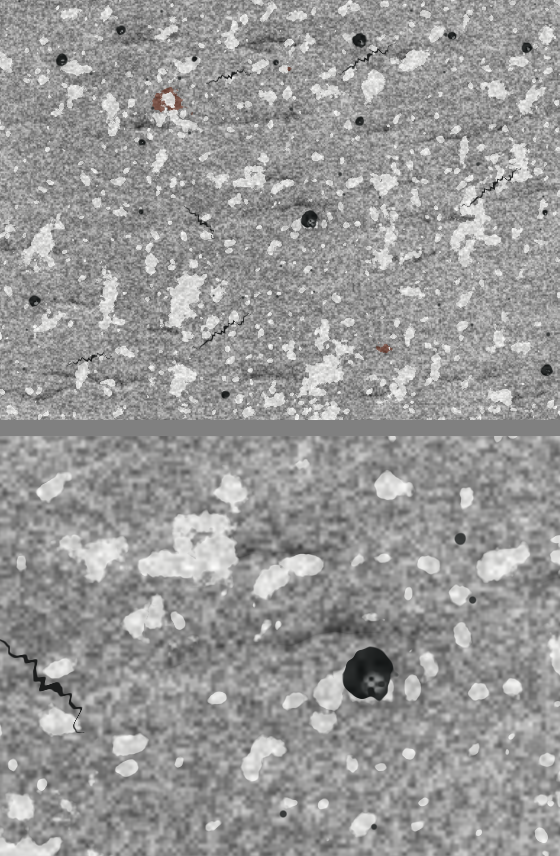
Top: the whole. Bottom: its middle third, enlarged.
Write a WebGL 2 fragment shader that draws this texture.

```glsl
#version 300 es
precision highp float;

uniform vec2 u_resolution;
out vec4 fragColor;

float hash(vec2 p) {
    vec3 q = fract(p.xyx * 0.1031);
    q += dot(q, q.yzx + 33.33);
    return fract((q.x + q.y) * q.z);
}

vec2 hash2(vec2 p) {
    return vec2(hash(p + 11.0), hash(p.yx + 47.0));
}

float noise(vec2 p) {
    vec2 i = floor(p), f = fract(p);
    f = f * f * (3.0 - 2.0 * f);
    float low = mix(hash(i), hash(i + vec2(1, 0)), f.x);
    float high = mix(hash(i + vec2(0, 1)), hash(i + vec2(1, 1)), f.x);
    return mix(low, high, f.y);
}

float fbm(vec2 p) {
    float sum = 0.0, amp = 0.53;
    for (int i = 0; i < 4; i++) {
        sum += amp * noise(p);
        p = p * 2.03 + 17.0;
        amp *= 0.5;
    }
    return sum;
}

vec2 rotate(vec2 v, float a) {
    float c = cos(a), s = sin(a);
    return vec2(c * v.x + s * v.y, c * v.y - s * v.x);
}

// Ragged elliptical patches, one candidate per cell
float patches(vec2 p, float scale, float density, vec2 radii, vec2 angles, float seed) {
    vec2 g = p * scale, cell = floor(g);
    float ragged = (fbm(p * 48.0 + seed) - 0.5) * 3.4;
    float cover = 0.0;
    for (int j = -1; j <= 1; j++) {
        for (int i = -1; i <= 1; i++) {
            vec2 id = cell + vec2(i, j);
            vec2 r = hash2(id + seed);
            float crowd = 0.3 + 1.4 * noise(id / scale * 4.0 + seed);
            if (hash(id + seed + 5.0) > density * crowd) continue;
            vec2 d = rotate(g - id - 0.15 - 0.7 * r, mix(angles.x, angles.y, hash(id + seed + 9.0)));
            float dist = length(d / (radii * mix(0.55, 1.3, r.x * r.y * 2.0)));
            cover = max(cover, smoothstep(1.1, 0.75, dist + ragged));
        }
    }
    return cover;
}

// Soft shadow above a crease, thin bright lip below it
float crease(vec2 p, vec2 scale, float seed) {
    vec2 g = p * scale, id = floor(g), r = hash2(id + seed);
    vec2 d = (fract(g) - vec2(0.5, 0.35 + 0.3 * r.y)) / scale;
    float tilt = mix(-0.14, 0.17, p.x / 1.33);
    float bend = (fbm(vec2(p.x * 11.0, id.y * 7.0 + seed)) - 0.5) * 0.05;
    float h = d.y - tilt * d.x - bend;
    float reach = mix(0.25, 0.48, r.x) / scale.x;
    float taper = smoothstep(reach, reach * 0.4, abs(d.x)) * step(0.42, hash(id + seed + 3.0));
    float shade = h > 0.0 ? exp(-h / 0.012) : exp(h / 0.003);
    float lip = smoothstep(0.012, 0.0, abs(h + 0.012));
    float broken = smoothstep(0.25, 0.65, fbm(p * 24.0 + seed));
    return taper * broken * (0.24 * shade - 0.06 * lip);
}

// Jagged tapering crack
float crack(vec2 p, float scale, float seed, float px) {
    vec2 g = p * scale, id = floor(g), r = hash2(id + seed);
    vec2 d = (fract(g) - 0.35 - 0.3 * r) / scale;
    d = rotate(d, r.x < 0.5 ? -0.9 + 0.5 * r.y : 0.1 + 0.5 * r.y);
    float jag = (noise(vec2(d.x * 60.0 + 40.0, seed)) - 0.5) * 0.024
              + (noise(vec2(d.x * 210.0 + 90.0, seed)) - 0.5) * 0.008;
    float taper = 1.0 - abs(d.x) / mix(0.045, 0.085, r.y);
    float width = 0.0055 * taper * (0.3 + noise(vec2(d.x * 90.0 + 60.0, seed + 4.0)));
    float line = smoothstep(px, -px, abs(d.y - jag) - width);
    return line * step(0.0, taper) * step(0.58, hash(id + seed + 3.0));
}

// Round pits: x = dark hole, y = glint inside, z = halo
vec3 pits(vec2 p, float scale, float density, vec2 sizes, float seed, float px) {
    vec2 g = p * scale, id = floor(g), r = hash2(id + seed);
    vec2 d = (fract(g) - 0.25 - 0.5 * r) / scale;
    float radius = mix(sizes.x, sizes.y, pow(hash(id + seed + 2.0), 2.0));
    float dist = length(d) + (noise(p * 130.0) - 0.5) * radius * 0.35;
    float glint = smoothstep(0.6, 0.2, length(d / radius - vec2(0.2, -0.4)));
    glint *= smoothstep(0.4, 0.8, noise(p * 230.0));
    vec3 pit = vec3(smoothstep(px, -px, dist - radius), glint, exp(-dist / radius));
    return pit * step(hash(id + seed + 8.0), density);
}

void main() {
    vec2 p = gl_FragCoord.xy / u_resolution.y;
    float px = 1.0 / u_resolution.y;

    // Grainy slate with faint layering
    float grain = noise(p * vec2(145.0, 185.0)) - 0.5;
    float fine = noise(p * 290.0 + 31.0) - 0.5;
    float slope = p.y + 0.06 * p.x - 0.09 * p.x * p.x + 0.02 * fbm(p * 6.0);
    float layers = fbm(vec2(p.x * 9.0, slope * 62.0)) - 0.5;
    float tone = 0.578 + 0.25 * grain + 0.23 * fine + 0.15 * layers;
    tone += 0.14 * (fbm(p * 2.6 + 5.0) - 0.5);
    tone -= crease(p, vec2(2.3, 5.0), 13.0) + crease(p + 0.37, vec2(3.4, 6.0), 71.0);
    vec3 color = tone * vec3(1.002, 1.0, 0.997);

    // Rust stains and chalky flecks
    float rust = patches(p, 9.0, 0.025, vec2(0.2, 0.12), vec2(-0.6, 0.3), 83.0);
    color = mix(color, vec3(0.44, 0.27, 0.22) + 0.2 * grain, 0.85 * rust);
    float chalk = patches(p, 6.0, 0.46, vec2(0.27, 0.1), vec2(0.5, 1.7), 19.0);
    chalk = max(chalk, patches(p, 15.0, 0.38, vec2(0.28, 0.14), vec2(-0.4, 1.5), 37.0));
    chalk = max(chalk, patches(p, 38.0, 0.26, vec2(0.27, 0.19), vec2(0.0, 3.1), 59.0));
    color = mix(color, vec3(0.87, 0.87, 0.865) + 0.16 * grain + 0.12 * fine, 0.93 * chalk);

    // Pits, specks and cracks
    vec3 hole = pits(p, 5.0, 0.42, vec2(0.006, 0.021), 23.0, px);
    vec3 speck = pits(p + 0.21, 13.0, 0.16, vec2(0.002, 0.005), 43.0, px);
    color *= 1.0 - 0.3 * hole.z;
    vec3 inside = vec3(0.12, 0.13, 0.13) + 0.12 * grain + 0.4 * hole.y;
    color = mix(color, inside, hole.x);
    color = mix(color, vec3(0.17, 0.18, 0.18), 0.9 * speck.x);
    color = mix(color, vec3(0.11, 0.115, 0.115), crack(p, 3.0, 29.0, px));

    fragColor = vec4(clamp(color, 0.0, 1.0), 1.0);
}
```
